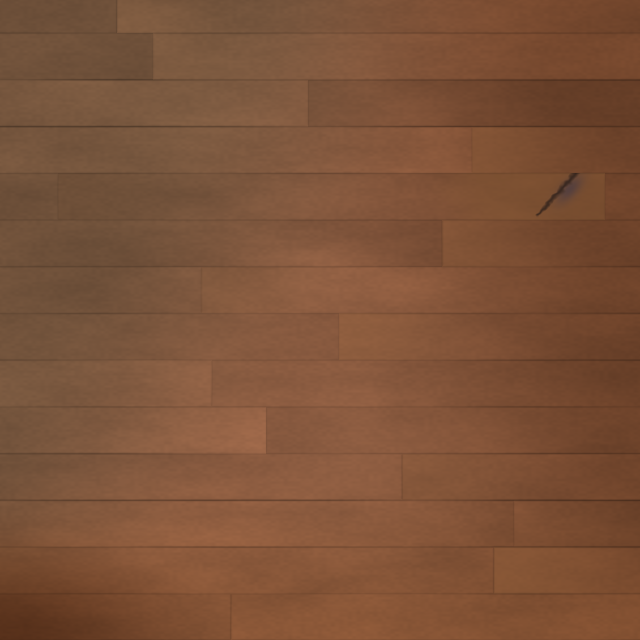
A Shadertoy shader for this texture:

```glsl
#define ROWS 13.7
#define ROW_PHASE 0.01
#define BOARDS_ACROSS 1.17
#define SEAM_SOFTNESS 0.0015
#define SEAM_DEPTH 0.22
#define BOARD_VARIATION 0.13
#define CLOUD_STRENGTH 0.24
#define GRAIN_STRENGTH 0.05
#define PORE_STRENGTH 0.05
#define KNOT_ROW 9.0
#define KNOT_BOARD_END 0.945

const vec3 GREY_BROWN = vec3(0.460, 0.335, 0.240);
const vec3 ROSE_BROWN = vec3(0.565, 0.372, 0.262);
const vec3 RED_BROWN = vec3(0.415, 0.250, 0.155);
const vec3 WARM_BROWN = vec3(0.495, 0.305, 0.185);
const vec3 CORNER_BROWN = vec3(0.310, 0.165, 0.085);
const vec3 HONEY = vec3(0.570, 0.375, 0.225);
const vec3 KNOT_DARK = vec3(0.170, 0.120, 0.100);
const vec3 KNOT_BLUE = vec3(0.310, 0.240, 0.250);

float hash(vec2 p) {
    vec3 q = fract(vec3(p.xyx) * 0.1031);
    q += dot(q, q.yzx + 33.33);
    return fract((q.x + q.y) * q.z);
}

float noise(vec2 p) {
    vec2 i = floor(p), f = fract(p);
    f = f * f * (3.0 - 2.0 * f);
    return mix(mix(hash(i), hash(i + vec2(1, 0)), f.x),
               mix(hash(i + vec2(0, 1)), hash(i + vec2(1, 1)), f.x), f.y);
}

float fbm(vec2 p) {
    float sum = 0.0, weight = 0.5;
    for (int i = 0; i < 4; i++) {
        sum += weight * noise(p);
        p = p * 2.03 + 17.3;
        weight *= 0.5;
    }
    return sum / 0.9375;
}

float segmentDistance(vec2 p, vec2 a, vec2 b) {
    vec2 ab = b - a;
    return length(p - a - ab * clamp(dot(p - a, ab) / dot(ab, ab), 0.0, 1.0));
}

// Soft dark groove, never thinner than a pixel
float groove(float d, float pixel) {
    float width = max(SEAM_SOFTNESS, 0.7 * pixel);
    return exp(-d * d / (width * width));
}

// Broad light and hue across the floor
vec3 floorTone(vec2 uv) {
    vec3 c = mix(GREY_BROWN, ROSE_BROWN, smoothstep(0.05, 0.55, uv.x + (0.5 - uv.y) * 0.6));
    c = mix(c, RED_BROWN, 0.9 * smoothstep(0.45, 1.0, uv.x + 0.15 * (uv.y - 0.5)));
    c = mix(c, WARM_BROWN, 0.75 * (1.0 - smoothstep(0.0, 0.3, uv.y)));
    return mix(c, CORNER_BROWN, 0.85 * (1.0 - smoothstep(0.0, 0.3, length(uv * vec2(0.8, 1.4)))));
}

void mainImage(out vec4 fragColor, in vec2 fragCoord) {
    vec2 uv = fragCoord / iResolution.xy;
    float pixel = 1.0 / min(iResolution.x, iResolution.y);

    // Staggered boards
    float rowPos = uv.y * ROWS + ROW_PHASE;
    float row = floor(rowPos);
    float stagger = hash(vec2(row, 3.0)) - hash(vec2(KNOT_ROW, 3.0));
    float boardPos = (uv.x - KNOT_BOARD_END) * BOARDS_ACROSS + stagger;
    vec2 board = vec2(floor(boardPos) + 20.0, row);
    vec2 inBoard = fract(vec2(boardPos, rowPos));
    float tone = hash(board + 7.0) - 0.5;
    vec2 woodPos = uv + board * vec2(3.7, 1.9);

    // Cloudy stain, stretched grain and fine pores
    vec3 color = floorTone(uv) * (1.0 + BOARD_VARIATION * tone);
    float cloud = fbm(woodPos * vec2(5.0, 14.0)) - 0.5;
    float warp = 0.02 * noise(woodPos * vec2(6.0, 12.0));
    float grain = fbm((woodPos + vec2(0.0, warp)) * vec2(16.0, 110.0)) - 0.5;
    float pores = noise(uv * vec2(150.0, 260.0)) - 0.5;
    color *= 1.0 + CLOUD_STRENGTH * cloud + GRAIN_STRENGTH * grain + PORE_STRENGTH * pores;

    // Honey patches at the start of a few boards
    float honey = smoothstep(0.6, 1.0, hash(board + 31.0)) * (1.0 - smoothstep(0.0, 0.3, inBoard.x));
    color = mix(color, HONEY, 0.4 * honey);

    // One board with a split knot
    if (row == KNOT_ROW && uv.x < KNOT_BOARD_END) {
        float sweep = uv.x + 0.5 * (uv.y - 0.69) + 0.1 * cloud;
        vec3 pale = HONEY * (0.92 + 0.2 * cloud);
        color = mix(color, pale, 0.6 * smoothstep(0.67, 0.80, sweep));
        vec2 smudge = (uv - vec2(0.890, 0.704)) * mat2(0.67, 0.74, -0.74, 0.67);
        color = mix(color, KNOT_BLUE, 0.85 * exp(-dot(smudge, smudge * vec2(1500.0, 7000.0))));
        vec2 ragged = uv + 0.003 * (vec2(noise(uv * 190.0), noise(uv * 190.0 + 40.0)) - 0.5);
        float split = segmentDistance(ragged, vec2(0.840, 0.664), vec2(0.902, 0.732));
        float splitWidth = 0.001 + 0.006 * smoothstep(0.845, 0.885, uv.x) * noise(uv * 160.0);
        color = mix(color, KNOT_DARK, 0.75 * (1.0 - smoothstep(0.0, splitWidth + 2.0 * pixel, split)));
    }

    // Broken seams between rows and fainter butt joints
    vec2 edge = min(inBoard, 1.0 - inBoard) / vec2(BOARDS_ACROSS, ROWS);
    float seamRow = floor(rowPos + 0.5);
    float wear = 0.3 + 0.9 * noise(vec2(uv.x * 6.0, seamRow * 5.0)) * (0.5 + hash(vec2(seamRow, 11.0)));
    float seam = groove(edge.y, pixel) * wear;
    float joint = groove(edge.x, pixel) * (0.15 + 0.4 * hash(vec2(row, 23.0)));
    color *= 1.0 - SEAM_DEPTH * max(seam, joint);

    fragColor = vec4(clamp(color, 0.0, 1.0), 1.0);
}
```
